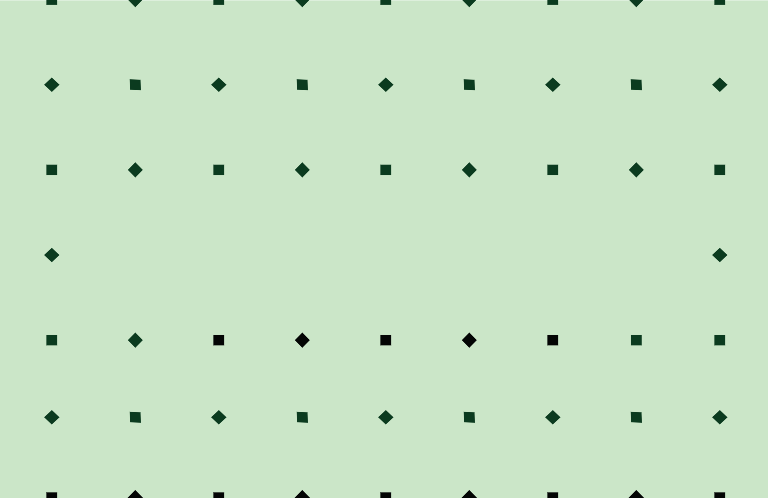
Write a Shadertoy shader that draws this pattern.

```glsl
const vec2 FRAME = vec2(768.0, 496.0);

float boxDistance(vec2 p, vec2 halfSize) {
    vec2 d = abs(p) - halfSize;
    return length(max(d, 0.0)) + min(max(d.x, d.y), 0.0);
}

float diamondDistance(vec2 p, vec2 radius) {
    vec2 q = abs(p) / radius;
    return (q.x + q.y - 1.0) * radius.x * radius.y / length(radius);
}

// Rows are evenly spaced, then tighten towards the bottom
float rowHeight(float row) {
    return 84.8 * row - step(4.5, row) * (8.0 + 4.8 * (row - 5.0)) - 0.4;
}

void mainImage(out vec4 fragColor, in vec2 fragCoord) {
    vec2 uv = fragCoord / iResolution.xy;
    vec2 p = vec2(uv.x, 1.0 - uv.y) * FRAME;
    float pixel = FRAME.x / iResolution.x;

    // Nearest mark in the grid of nine columns and seven rows
    float column = clamp(round((p.x - 51.8) / 83.5), 0.0, 8.0);
    float row = clamp(round(p.y / 84.8), 0.0, 6.0);
    vec2 local = p - vec2(51.8 + 83.5 * column, rowHeight(row));
    bool oddRow = mod(row, 2.0) > 0.5;

    // Checkerboard of squares and diamonds, with one square out of turn
    bool isDiamond = mod(column + row, 2.0) > 0.5 && !(row == 4.0 && column == 7.0);
    float dist;
    if (isDiamond) {
        dist = diamondDistance(local, oddRow ? vec2(7.7, 7.2) : vec2(7.5, 7.6));
    } else {
        // Squares in odd rows lean slightly
        if (oddRow) local += vec2(-0.04, -0.05) * local.yx;
        dist = boxDistance(local, vec2(5.4, 5.2));
    }

    // The middle row keeps only its two end marks
    bool isEmpty = row == 3.0 && column > 0.5 && column < 7.5;
    float mark = isEmpty ? 0.0 : 1.0 - smoothstep(-0.5, 0.5, dist / pixel);

    // Black marks fill the bottom row and the centre of the fifth
    bool isBlack = row == 6.0 || (row == 4.0 && abs(column - 4.0) < 2.5);
    vec3 ink = isBlack ? vec3(0.01, 0.02, 0.015) : vec3(0.045, 0.23, 0.12);
    vec3 paper = vec3(0.796, 0.902, 0.784);

    // Pale hairline along the top edge
    float hairline = 1.0 - smoothstep(0.8 - 0.5 * pixel, 0.8 + 0.5 * pixel, p.y);
    paper = mix(paper, vec3(0.93, 0.97, 0.93), 0.6 * hairline);

    fragColor = vec4(mix(paper, ink, mark), 1.0);
}
```
